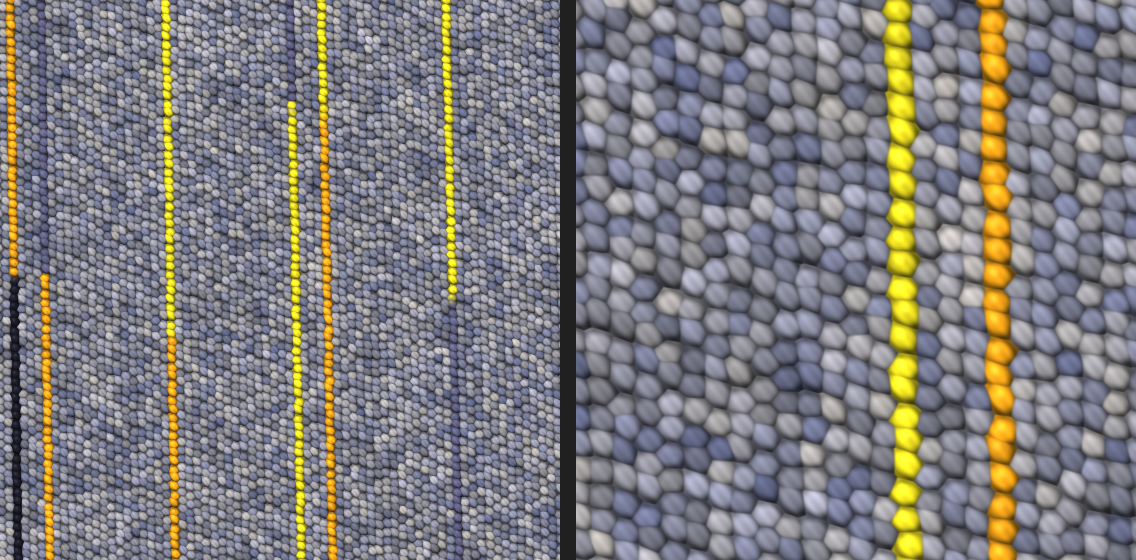
Left: the whole. Right: its middle third, enlarged.
Reproduce this texture procedurally as a WebGL 1 fragment shader.

```glsl
precision highp float;
uniform vec2 u_resolution;

const vec2 GRID = vec2(72.0, 66.0);  // tufts across and down
const float BAY = 36.0;              // columns in one stripe repeat

// Field wool
const vec3 SLATE = vec3(0.34, 0.36, 0.46);
const vec3 PALE = vec3(0.68, 0.67, 0.69);

// Accent yarns: colour, and how far the yarn stands proud
const vec4 YELLOW = vec4(0.93, 0.87, 0.13, 1.0);
const vec4 ORANGE = vec4(0.95, 0.64, 0.10, 1.0);
const vec4 BLACK = vec4(0.11, 0.11, 0.16, 0.7);
const vec4 NAVY = vec4(0.36, 0.36, 0.49, 0.25);

float hash(vec2 p) {
  vec3 q = fract(vec3(p.xyx) * 0.1031);
  q += dot(q, q.yzx + 33.33);
  return fract((q.x + q.y) * q.z);
}

mat2 rotation(float angle) {
  float c = cos(angle), s = sin(angle);
  return mat2(c, s, -s, c);
}

// Soft mottling from layered sines, about -1 to 1
float mottle(vec2 p) {
  float sum = 0.0, amplitude = 0.5;
  for (int i = 0; i < 4; i++) {
    sum += amplitude * sin(p.x + 1.7 * sin(p.y)) * cos(p.y + 1.3 * sin(p.x));
    p = rotation(0.9) * p * 1.8 + 2.3;
    amplitude *= 0.7;
  }
  return sum;
}

// Replaces the yarn in one column, changing dye at a given height
vec4 strand(vec4 yarn, float column, float target, vec4 upper, vec4 lower,
            float change, float height) {
  float here = 1.0 - step(0.5, abs(column - target));
  float blend = smoothstep(change - 0.016, change + 0.016, height);
  return mix(yarn, mix(lower, upper, blend), here);
}

vec4 fieldYarn(vec2 tuft) {
  float tone = 0.56 + 0.75 * (hash(tuft + 7.3) - 0.5) + 0.2 * mottle(tuft * 0.23);
  vec3 wool = mix(SLATE, PALE, clamp(tone, 0.0, 1.0));
  vec3 warmth = vec3(0.025, 0.015, -0.03) * (hash(tuft + 51.7) * 2.0 - 1.0);
  return vec4(wool + warmth, 0.0);
}

vec4 yarnAt(vec2 tuft, float height) {
  float c = tuft.x;
  float h = height + 0.03 * (hash(tuft + 19.1) - 0.5);
  vec4 yarn = fieldYarn(tuft);
  yarn = strand(yarn, c, 1.0, ORANGE, BLACK, 0.500, h);
  yarn = strand(yarn, c, 5.0, NAVY, ORANGE, 0.513, h);
  yarn = strand(yarn, c, 21.0, YELLOW, ORANGE, 0.400, h);
  yarn = strand(yarn, c, BAY + 1.0, NAVY, YELLOW, 0.810, h);
  yarn = strand(yarn, c, BAY + 5.0, YELLOW, ORANGE, 0.800, h);
  yarn = strand(yarn, c, BAY + 21.0, YELLOW, NAVY, 0.470, h);
  return yarn;
}

// Brightness of a tuft from its dome height and side light
float tuftShade(float dome, vec2 offset, float phase) {
  float body = mix(0.56, 1.10, smoothstep(-0.15, 0.85, dome));
  float fibre = 0.05 * sin(dot(offset, vec2(11.0, 9.0)) + phase * 6.28);
  return body + fibre + dot(offset, vec2(-0.16, 0.28));
}

// Blends the overlapping tufts around a point
vec3 carpet(vec2 p, float height) {
  vec3 sum = vec3(0.0);
  float total = 0.0;
  for (int i = -1; i <= 1; i++) {
    float column = floor(p.x) + float(i);
    float slip = 0.37 * column + 0.4 * hash(vec2(column, 3.0));
    for (int j = -1; j <= 1; j++) {
      vec2 tuft = vec2(column, floor(p.y + slip) + float(j));
      float phase = hash(tuft);
      vec2 jitter = vec2(phase, hash(tuft + 31.7)) - 0.5;
      vec2 offset = vec2(p.x, p.y + slip) - tuft - 0.5 - jitter * vec2(0.24, 0.34);
      vec4 yarn = yarnAt(tuft, height);

      vec2 local = rotation(0.45 + 0.8 * jitter.y) * offset;
      vec2 radius = vec2(0.68, 0.50) + 0.08 * jitter.yx;
      float dome = 1.0 - dot(local / radius, local / radius);
      float weight = exp(9.0 * max(dome + 0.25 * yarn.a, -4.0));

      float glint = yarn.a * smoothstep(0.32, 0.0, length(offset - vec2(-0.1, 0.14)));
      float wear = 0.93 + 0.14 * hash(tuft + 83.1);
      vec3 lit = yarn.rgb * wear * tuftShade(dome, offset, phase);
      sum += weight * (lit + 0.12 * glint);
      total += weight;
    }
  }
  return sum / total;
}

void main() {
  vec2 uv = gl_FragCoord.xy / u_resolution;

  // Columns lean slightly, more so towards the right
  float lean = (1.0 - uv.y) * mix(0.014, 0.026, uv.x);
  vec2 p = vec2(uv.x - lean, uv.y) * GRID + vec2(0.2, 0.0);

  vec3 colour = carpet(p, uv.y);
  colour *= 1.0 + 0.04 * mottle(uv * 6.0);
  gl_FragColor = vec4(clamp(colour, 0.0, 1.0), 1.0);
}
```
